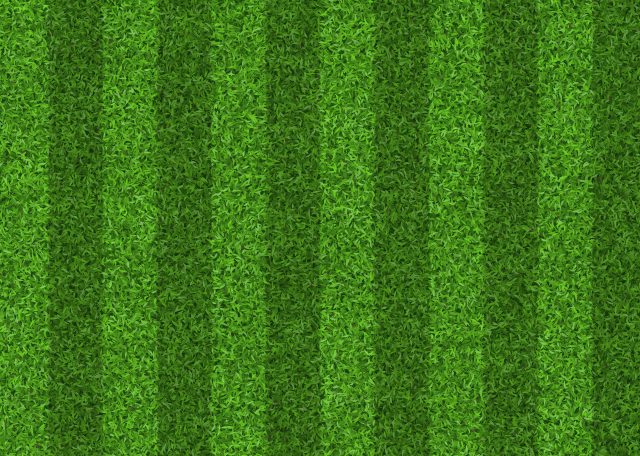
Reproduce this texture procedurally as a Shadertoy shader.

```glsl
// Mown lawn seen from above: vertical light and dark mowing stripes over dense turf.
// Layers of jittered, curved blades are painted from shaded roots up to bright tips;
// gradient noise adds bare flecks, uneven stripe borders and soft patchiness.

#define STRIPE_WIDTH 0.0850   // share of the canvas width
#define STRIPE_SHIFT 0.0095   // part of the first stripe cut off at the left
#define STRIPE_CONTRAST 0.125 // brightness swing between stripes
#define EDGE_WOBBLE 0.0022    // unevenness of the stripe borders
#define CELL 0.0090           // spacing of blades in one layer
#define BLADE_LENGTH 0.0064   // half length
#define BLADE_WIDTH 0.0014    // half width
#define BLADE_SOFTNESS 0.0022 // blur across the blade edges
#define LAYERS 7
#define PATCHINESS 0.12

const vec3 SOIL = vec3(0.10, 0.22, 0.06);
const vec3 DRY_SOIL = vec3(0.25, 0.27, 0.15);
const vec3 SHADED_GRASS = vec3(0.08, 0.23, 0.04);
const vec3 BRIGHT_GRASS = vec3(0.36, 0.66, 0.11);
const vec3 PALE_GRASS = vec3(0.45, 0.69, 0.34);

vec4 hash4(vec3 p) {
    vec4 q = fract(p.xyzx * vec4(0.1031, 0.1030, 0.0973, 0.1099));
    q += dot(q, q.wzxy + 33.33);
    return fract((q.xxyz + q.yzzw) * q.zywx);
}

float cornerSlope(vec2 corner, vec2 offset) {
    float angle = 6.2832 * hash4(vec3(corner, 91.0)).x;
    return dot(vec2(cos(angle), sin(angle)), offset);
}

// Gradient noise, roughly -0.7 to 0.7
float gradientNoise(vec2 p) {
    vec2 i = floor(p), f = p - i;
    vec2 w = f * f * f * (f * (f * 6.0 - 15.0) + 10.0);
    vec2 e = vec2(1.0, 0.0);
    float low = mix(cornerSlope(i, f), cornerSlope(i + e, f - e), w.x);
    float high = mix(cornerSlope(i + e.yx, f - e.yx), cornerSlope(i + 1.0, f - 1.0), w.x);
    return mix(low, high, w.y);
}

// Brightness of the mowing stripe: even stripes light, odd stripes dark
float stripeTone(vec2 p, float pixel) {
    float x = p.x + STRIPE_SHIFT + EDGE_WOBBLE * gradientNoise(p * 130.0);
    float phase = mod(x / STRIPE_WIDTH, 2.0);
    float toEdge = (0.5 - abs(phase - 0.5)) * STRIPE_WIDTH;
    if (phase > 1.5) toEdge = (phase - 2.0) * STRIPE_WIDTH;
    float soft = pixel + 0.001;
    return 1.0 + STRIPE_CONTRAST * (2.0 * smoothstep(-soft, soft, toEdge) - 1.0);
}

// Paints one curved, tapered blade over the turf below
vec3 paintBlade(vec3 below, vec2 p, vec4 rnd, float height, float soft) {
    float angle = 6.2832 * rnd.z;
    vec2 axis = vec2(cos(angle), sin(angle));
    float halfLength = BLADE_LENGTH * mix(0.6, 1.1, rnd.w);
    vec2 q = vec2(dot(p, axis), dot(p, vec2(-axis.y, axis.x)));
    float along = q.x / halfLength;
    float bend = (fract(rnd.w * 17.0) - 0.5) * 0.8 * halfLength;
    q.y += bend * (along * along - 0.4);
    float dist = abs(q.y) - BLADE_WIDTH * (1.0 - along * along);
    float cover = smoothstep(0.5 * soft, -0.5 * soft, dist);

    // Higher blades catch more light, as do the tips
    float light = 0.02 + 0.30 * height + 0.78 * fract(rnd.z * 23.0 + rnd.x) + 0.14 * along;
    vec3 tint = mix(SHADED_GRASS, BRIGHT_GRASS, clamp(light, 0.0, 1.08));
    float pale = step(0.78, fract(rnd.y * 31.0)) * height * smoothstep(0.2, 0.8, light);
    return mix(below, mix(tint, PALE_GRASS, 0.75 * pale), cover);
}

void mainImage(out vec4 fragColor, in vec2 fragCoord) {
    float pixel = 1.0 / iResolution.x;
    vec2 p = fragCoord * pixel;
    float soft = max(pixel, BLADE_SOFTNESS);

    // Ground with dry flecks
    float fleck = smoothstep(0.12, 0.42, gradientNoise(p * 75.0));
    vec3 color = mix(SOIL, DRY_SOIL, fleck);

    // Blades, lowest layer first
    for (int layer = 0; layer < LAYERS; layer++) {
        float k = float(layer);
        vec2 grid = p / CELL + k * vec2(0.37, 0.71);
        vec2 home = floor(grid);
        for (int y = -1; y <= 1; y++)
        for (int x = -1; x <= 1; x++) {
            vec2 cell = home + vec2(x, y);
            vec4 rnd = hash4(vec3(cell, k * 7.0 + 3.0));
            vec2 fromCentre = (grid - cell - rnd.xy) * CELL;
            color = paintBlade(color, fromCentre, rnd, k / float(LAYERS - 1), soft);
        }
    }

    // Uneven growth, then mowing stripes
    float patches = 0.6 * gradientNoise(p * 9.0) + gradientNoise(p * 38.0 + 5.0);
    color *= 1.0 + PATCHINESS * patches;
    color *= stripeTone(p, pixel);
    fragColor = vec4(clamp(color, 0.0, 1.0), 1.0);
}
```
